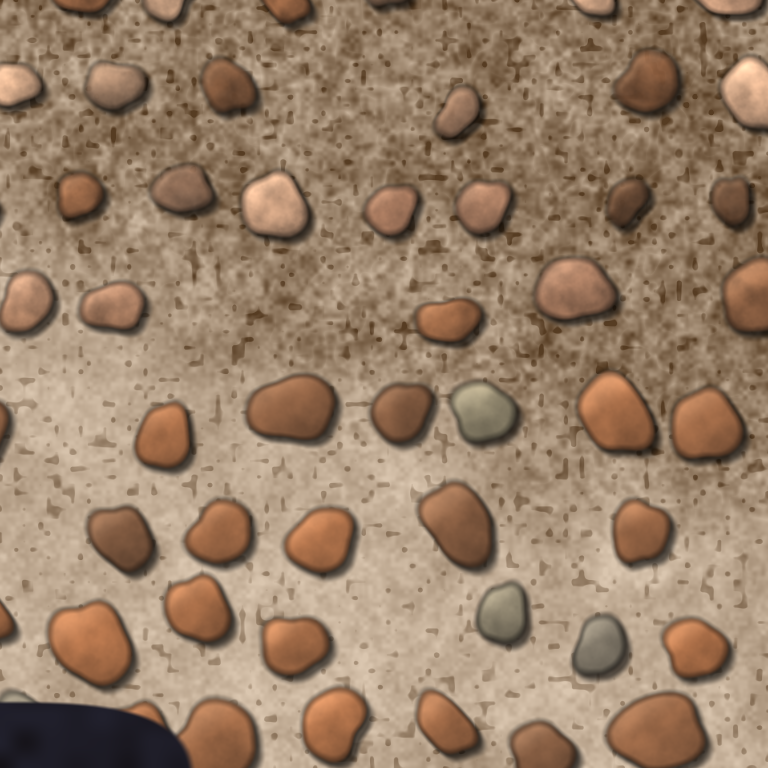
Write a WebGL 2 fragment shader that draws this texture.

```glsl
#version 300 es
precision highp float;
// Rounded pebbles set in rough sandy concrete, with a dark object in the lower left corner.
uniform vec2 u_resolution;
out vec4 fragColor;

float hash(vec2 p) {
    vec3 q = fract(vec3(p.xyx) * 0.1031);
    q += dot(q, q.yzx + 33.33);
    return fract((q.x + q.y) * q.z);
}

float noise(vec2 p) {
    vec2 i = floor(p), f = fract(p);
    f = f * f * (3.0 - 2.0 * f);
    return mix(mix(hash(i), hash(i + vec2(1, 0)), f.x),
               mix(hash(i + vec2(0, 1)), hash(i + vec2(1, 1)), f.x), f.y);
}

float fbm(vec2 p) {
    float sum = 0.0, amp = 0.5;
    for (int i = 0; i < 4; i++) {
        sum += amp * noise(p);
        p = mat2(1.6, 1.2, -1.2, 1.6) * p + 17.3;
        amp *= 0.5;
    }
    return sum / 0.9375;
}

// Signed distance to an uneven rounded stone; q is relative to its centre.
float stoneDistance(vec2 q, float radius, float seed) {
    float turn = seed * 6.283;
    q = mat2(cos(turn), -sin(turn), sin(turn), cos(turn)) * q;
    q.x *= 1.0 + 0.45 * fract(seed * 7.7);
    float a = atan(q.y, q.x);
    float wobble = 1.0 + 0.08 * sin(2.0 * a + seed * 40.0) + 0.07 * sin(3.0 * a + seed * 91.0)
                 + 0.03 * sin(5.0 * a + seed * 63.0);
    vec2 s = pow(abs(q) + 1e-4, vec2(2.5));
    return pow(s.x + s.y, 0.4) / wobble - radius;
}

// Rough, darker concrete lies towards the top right.
float roughness(vec2 p) {
    return smoothstep(0.34, 0.68, p.y + 0.32 * (p.x - 0.5) + 0.25 * (fbm(p * 7.0) - 0.5));
}

vec3 concrete(vec2 p, float rough) {
    vec2 warp = p + 0.012 * vec2(noise(p * 45.0), noise(p * 45.0 + 31.0));
    float grain = noise(warp * 85.0) - 0.5;
    float grit = noise(p * 170.0 + 9.0) - 0.5;
    float worms = 0.35 - abs(2.0 * noise(warp * 62.0 + 50.0) - 1.0);
    float tone = mix(0.87, 0.47 - 0.1 * p.x, rough) + 0.55 * (fbm(p * 11.0 + 5.0) - 0.5);
    tone += mix(0.18, 0.48, rough) * grain + mix(0.16, 0.3, rough) * grit;
    tone += mix(0.06, 0.26, rough) * worms;
    // Small pits
    tone -= 0.4 * smoothstep(0.73, 0.9, noise(p * 95.0 + 70.0));
    return mix(vec3(0.40, 0.30, 0.20), vec3(0.82, 0.74, 0.65), clamp(tone, -0.15, 1.08));
}

vec3 stoneColor(float pick, float seed, float upper) {
    vec3 brown = mix(vec3(0.50, 0.35, 0.25), vec3(0.70, 0.45, 0.29), seed);
    vec3 pink = mix(vec3(0.62, 0.45, 0.35), vec3(0.86, 0.69, 0.56), seed);
    vec3 grey = mix(vec3(0.45, 0.42, 0.40), vec3(0.57, 0.53, 0.43), seed);
    vec3 col = mix(brown, pink, upper * step(0.25, pick));
    return mix(col, grey, step(0.8, pick) * (1.0 - 0.7 * upper));
}

void main() {
    vec2 p = gl_FragCoord.xy / u_resolution.y;
    float rough = roughness(p);
    vec3 col = concrete(p, rough);

    // Jittered, staggered stones: keep the closest one and the deepest shadow
    vec2 w = p * 7.2 + vec2(0.3, 0.2);
    float row = floor(w.y), nearest = 9.0, shade = 9.0, seed = 0.0, pick = 0.0, size = 1.0;
    vec2 offset = vec2(0);
    for (int j = -1; j <= 1; j++) {
        float y = row + float(j);
        float stagger = 0.5 * mod(y, 2.0);
        for (int i = -1; i <= 1; i++) {
            vec2 id = vec2(floor(w.x - stagger) + float(i), y);
            if (hash(id + 80.0) > 0.9) continue;
            vec2 jitter = vec2(hash(id + 11.0), hash(id + 23.0)) - 0.5;
            vec2 q = w - id - vec2(0.5 + stagger, 0.5) - 0.4 * jitter;
            float s = hash(id + 37.0), h = hash(id + 59.0);
            float radius = mix(0.28 + 0.16 * h * h, 0.2 + 0.13 * h, smoothstep(3.2, 5.0, y));
            float d = stoneDistance(q, radius, s);
            shade = min(shade, stoneDistance(q + vec2(-0.055, 0.06), radius, s));
            if (d < nearest) {
                nearest = d; seed = s; size = radius; offset = q;
                pick = hash(id + 71.0);
            }
        }
    }

    // Shadow and thin socket around each stone
    float shadow = 1.0 - smoothstep(-0.04, 0.05, shade);
    float socket = 1.0 - smoothstep(0.0, 0.055, nearest);
    col *= 1.0 - 0.58 * shadow;
    col *= 1.0 - 0.32 * socket;

    // Stone surface lit from the upper left
    float upper = smoothstep(0.48, 0.64, p.y);
    float lit = dot(offset / size, vec2(-0.55, 0.83));
    float mottle = fbm(p * 38.0 + seed * 90.0) - 0.5;
    vec3 stone = stoneColor(pick, fract(seed * 13.7), upper);
    stone *= 0.98 + 0.2 * lit + mix(0.32, 0.6, upper) * mottle;
    stone += 0.09 * smoothstep(0.1, 0.8, lit) * vec3(1.0, 0.95, 0.85);
    stone *= mix(0.62, 1.0, smoothstep(0.0, 0.07, -nearest));
    stone = mix(stone, col, 0.3 * upper * step(0.6, fract(seed * 5.3)));
    col = mix(col, stone, 1.0 - smoothstep(-0.02, 0.02, nearest));

    // Dark rounded object in the corner
    vec2 k = pow(abs(p - vec2(0.0, -0.03)) / vec2(0.25, 0.115), vec2(3.0));
    float edge = pow(k.x + k.y, 0.333) - 1.0;
    vec3 dark = vec3(0.08, 0.07, 0.09) + 0.07 * noise(p * 30.0) * vec3(0.7, 0.8, 1.2);
    col = mix(col, dark, 1.0 - smoothstep(-0.02, 0.03, edge));
    fragColor = vec4(clamp(col, 0.0, 1.0), 1.0);
}
```
